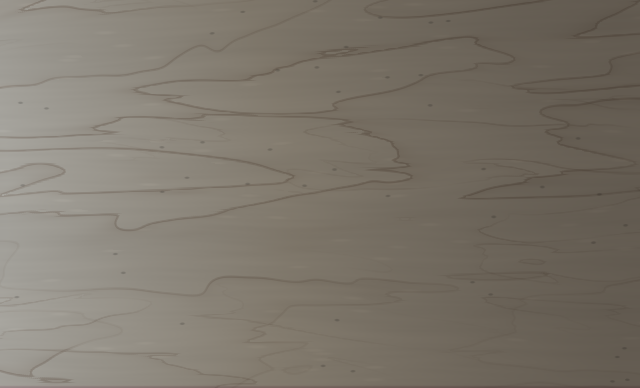
A Shadertoy shader for this texture:

```glsl
vec2 hash2(vec2 p) {
    vec3 q = fract(p.xyx * vec3(0.1031, 0.1030, 0.0973));
    q += dot(q, q.yzx + 33.33);
    return fract((q.xx + q.yz) * q.zy);
}

// Nearest feature: x = distance, y = random value of its cell
vec2 cellular(vec2 p) {
    vec2 cell = floor(p), f = fract(p);
    vec2 nearest = vec2(8.0, 0.0);
    for (int j = -1; j <= 1; j++)
    for (int i = -1; i <= 1; i++) {
        vec2 o = vec2(i, j);
        vec2 h = hash2(cell + o + 71.0);
        float d = length(o + h - f);
        if (d < nearest.x) nearest = vec2(d, fract(h.x * 17.3 + h.y * 5.1));
    }
    return nearest;
}

// Warped, layered sines, roughly in -1..1
float layeredSines(vec2 p, float seed) {
    float sum = 0.0, amp = 0.5;
    for (int i = 0; i < 6; i++) {
        float k = float(i) * 2.4 + seed;
        p += 0.55 * sin(p.yx * vec2(0.9, 1.2) + vec2(k, k * 1.7));
        sum += amp * sin(p.x + k) * cos(p.y - k * 1.3);
        p = mat2(1.5, 0.35, -0.3, 1.65) * p;
        amp *= 0.56;
    }
    return sum;
}

// Growth ring outlines: x = thin line, y = soft stain on one side
vec2 growthRings(float height, float slope, float count, float width) {
    float phase = fract(height * count);
    float dist = abs(phase - 0.5) / (count * max(slope, 0.4));
    float line = 1.0 - smoothstep(width * 0.25, width, dist);
    float stain = smoothstep(0.49, 0.51, phase) * exp(-9.0 * (phase - 0.5));
    return vec2(line, stain);
}

float slopeOf(float v) {
    return length(vec2(dFdx(v), dFdy(v))) * iResolution.y;
}

// Pale grey on the lit side, warm brown in the shade
vec3 woodTone(float light) {
    vec3 shade = vec3(0.385, 0.355, 0.315);
    vec3 middle = vec3(0.505, 0.475, 0.425);
    vec3 lit = vec3(0.645, 0.637, 0.612);
    return light < 0.46 ? mix(shade, middle, light / 0.46)
                        : mix(middle, lit, (light - 0.46) / 0.54);
}

void mainImage(out vec4 fragColor, in vec2 fragCoord) {
    vec2 uv = fragCoord / iResolution.xy;
    vec2 p = fragCoord / iResolution.y;

    // Grain leans slightly and undulates along the board
    vec2 g = p;
    g.y -= 0.05 * p.x * (uv.y - 0.3);
    g.y += 0.006 * sin(p.x * 4.0 + p.y * 9.0) + 0.003 * sin(p.x * 11.0 - p.y * 17.0);

    // Light falls off from the left
    float light = pow(1.0 - uv.x, 1.35);
    light -= 0.07 * smoothstep(0.6, 1.0, uv.y) * (1.0 - uv.x);
    light += 0.03 * sin(uv.y * 3.1) - 0.015;
    vec3 color = woodTone(clamp(light, 0.0, 1.0));

    // Broad bands and fine fibres
    float bands = layeredSines(g * vec2(1.1, 13.0), 4.0);
    float fibres = layeredSines(g * vec2(3.0, 65.0), 9.0);
    float streaks = cellular(g * vec2(3.5, 75.0)).x - 0.5;
    color *= 1.0 + 0.035 * bands + 0.016 * fibres + 0.018 * streaks;

    // Long tongues of growth rings, fading in and out
    float height = layeredSines(g * vec2(1.5, 8.5), 1.3);
    float fineHeight = layeredSines(g * vec2(2.3, 15.0) + 5.0, 6.1);
    vec2 rings = growthRings(height, slopeOf(height), 2.6, 0.0045);
    vec2 fineRings = growthRings(fineHeight, slopeOf(fineHeight), 1.7, 0.0035);
    float fade = smoothstep(-0.35, 0.4, layeredSines(g * vec2(1.9, 5.0), 12.0));
    float fineFade = smoothstep(-0.1, 0.5, layeredSines(g * vec2(2.4, 6.0), 17.0));
    float vein = rings.x * (0.2 + 0.8 * fade) + 0.6 * fineRings.x * fineFade;
    float stain = rings.y * (0.25 + 0.75 * fade) + 0.5 * fineRings.y * fineFade;
    vec3 veinTint = vec3(0.11, 0.135, 0.15);
    color *= 1.0 - veinTint * min(vein, 1.0);
    color *= 1.0 - vec3(0.055, 0.07, 0.08) * stain;

    // Sparse pores and pale flecks
    vec2 pore = cellular(g * vec2(13.0, 26.0));
    float dotMask = 1.0 - smoothstep(0.03, 0.12, pore.x);
    color *= 1.0 - 0.16 * dotMask * step(0.92, pore.y);
    vec2 fleck = cellular(g * vec2(9.0, 60.0) + 40.0);
    float fleckMask = 1.0 - smoothstep(0.05, 0.35, fleck.x);
    color *= 1.0 + 0.035 * fleckMask * step(0.88, fleck.y);

    // Dull lower rim
    float rim = 1.0 - smoothstep(0.002, 0.008, uv.y);
    color = mix(color, color * vec3(0.92, 0.84, 0.88), rim);

    fragColor = vec4(color, 1.0);
}
```
